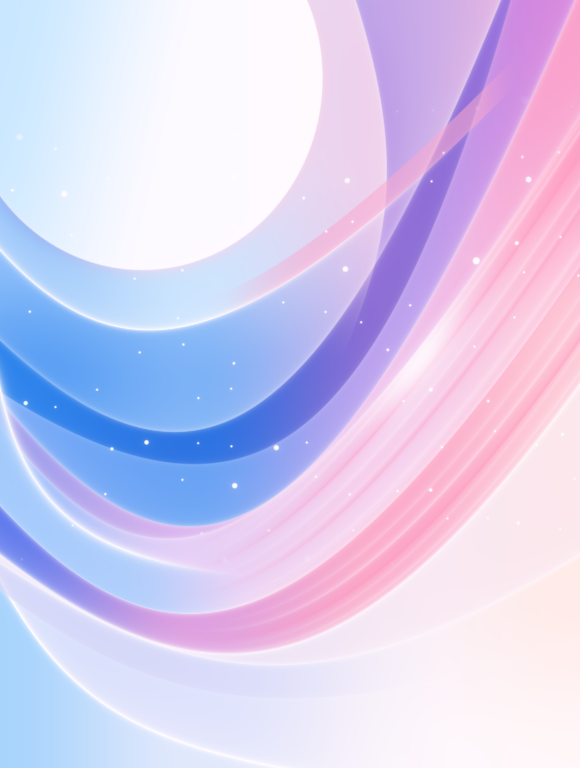
This background is drawn by a WebGL 1 fragment shader. Its source:

```glsl
precision highp float;
// Translucent silk ribbons sweeping round a pale disc, from blue through violet to pink.
// Each edge is a conic arc with a signed distance; nested arcs are painted from the
// outside inward, then crossed by folds, soft lights and scattered bubbles.

uniform vec2 u_resolution;

#define CANVAS vec2(5.79, 7.68) // working units, y pointing down
#define TAUT 1.69 // squared conic weight of the arcs
#define RIM .022 // width of the bright edges
#define SHEEN .22 // depth of the glow inside an edge
#define FOLDS 15 // silk folds on the pink side
#define BUBBLE_CELL .42 // spacing of the bubbles

const vec3 WHITE = vec3(1., .985, 1.);
const vec3 PINK = vec3(1., .53, .71);

float hash(vec2 p) {
  vec3 q = fract(p.xyx * .1031);
  q += dot(q, q.yzx + 33.33);
  return fract((q.x + q.y) * q.z);
}

float cross2(vec2 a, vec2 b) { return a.x * b.y - a.y * b.x; }

// Distance to the conic from a to c with tangents meeting at b; negative inside
float arc(vec2 p, vec2 a, vec2 b, vec2 c) {
  vec2 e = a - b, g = c - b, q = p - b;
  float area = cross2(e, g);
  float u = cross2(q, g) / area, w = cross2(e, q) / area, v = 1. - u - w;
  vec2 du = vec2(g.y, -g.x) / area, dw = vec2(-e.y, e.x) / area;
  vec2 slope = -2. * v * (du + dw) - 4. * TAUT * (w * du + u * dw);
  return (v * v - 4. * TAUT * u * w) / max(length(slope), .001);
}

// Four colours spread evenly from left to right
vec3 ramp(float x, vec3 a, vec3 b, vec3 c, vec3 d) {
  float t = x / CANVAS.x * 3.;
  vec3 left = mix(a, b, smoothstep(0., 1., t));
  return mix(mix(left, c, smoothstep(1., 2., t)), d, smoothstep(2., 3., t));
}

float cover(float d) {
  float aa = CANVAS.y / u_resolution.y;
  return smoothstep(aa, -aa, d);
}

float line(float d) { return exp(-abs(d) / RIM); }

float sheen(float d) { return cover(d) * exp(min(d, 0.) / SHEEN); }

// Fills the inside of an edge and lights its rim
vec3 layer(vec3 base, float d, vec3 tint, float alpha, float rim) {
  base = mix(base, tint, alpha * cover(d));
  return mix(base, WHITE, min(rim * (line(d) + .35 * sheen(d)), 1.));
}

void main() {
  vec2 uv = gl_FragCoord.xy / u_resolution;
  vec2 p = vec2(uv.x, 1. - uv.y) * CANVAS;
  float x = p.x, y = p.y;

  // Backdrop and pale lower veils
  vec3 col = ramp(x, vec3(.66, .83, .99), vec3(.88, .91, .99), vec3(.98, .94, .97), vec3(1., .92, .91));
  col = mix(col, WHITE, .7 * smoothstep(5.8, 7.6, y) * smoothstep(2., 5., x));
  float fade = smoothstep(4.6, 1., x);
  float d = arc(p, vec2(0., 5.8), vec2(.8, 7.3), vec2(2.8, 7.68));
  col = layer(col, d, vec3(.86, .87, .985), .8 * fade, .9);
  d = arc(p, vec2(0., 5.9), vec2(2.2, 7.6), vec2(5.79, 6.4));
  col = layer(col, d, vec3(.83, .83, .97), .65 * fade, .1);
  d = arc(p, vec2(.6, 6.), vec2(2.9, 7.3), vec2(5.79, 5.55));
  col = layer(col, d, vec3(.97, .89, .94), .5, .5);

  // Broad violet and pink ribbon around a lilac field
  vec2 a1 = vec2(0., 5.55), b1 = vec2(2.91, 7.8), c1 = vec2(5.79, 3.85);
  vec2 a2 = vec2(0., 5.05), b2 = vec2(2.38, 7.63), c2 = vec2(5.79, 2.65);
  float inner = arc(p, a2, b2, c2);
  vec3 tint = ramp(x, vec3(.3, .42, .92), vec3(.85, .57, .86), vec3(.98, .6, .74), vec3(.99, .74, .8));
  col = layer(col, arc(p, a1, b1, c1), tint, .95, .75);
  tint = ramp(x, vec3(.55, .72, .98), vec3(.9, .82, .97), vec3(.95, .81, .94), vec3(.99, .74, .83));
  col = layer(col, inner, tint, .95, .6);
  col = mix(col, PINK, .85 * smoothstep(3.4, .5, y) * smoothstep(4.1, 5.4, x));

  // Silk folds and a glint on the pink side
  for (int i = 0; i < FOLDS; i++) {
    float n = float(i), t = 2.5 * (n + hash(vec2(n, 3.))) / float(FOLDS) - 1.5;
    float turn = .3 * hash(vec2(n, 7.)) - .15;
    d = arc(p, mix(a2, a1, t), mix(b2, b1, t), mix(c2, c1, t + turn));
    float amount = (.25 + .5 * hash(vec2(n, 11.))) * smoothstep(1.6, 4., x);
    col = mix(col, mod(n, 3.) < 1. ? PINK : WHITE, amount * (.7 * line(d) + .3 * sheen(d)));
  }
  vec2 g = p - vec2(4.2, 3.6);
  g = vec2(g.x + .75 * g.y, .3 * (g.y - .75 * g.x));
  col = mix(col, WHITE, .85 * exp(-18. * dot(g, g)));

  // Orchid, clear blue and deep violet bands, then the hazy blue field
  d = arc(p, vec2(0., 4.25), vec2(1.92, 6.78), vec2(4.9, 2.5));
  tint = ramp(x, vec3(.6, .55, .9), vec3(.82, .64, .91), vec3(.92, .72, .92), vec3(.97, .65, .82));
  col = layer(col, d, tint, .75, .3);
  d = arc(p, vec2(0., 4.), vec2(2.5, 7.03), vec2(5.25, 1.1));
  tint = ramp(x, vec3(.42, .65, .97), vec3(.36, .63, .96), vec3(.7, .6, .93), vec3(.82, .5, .87));
  col = layer(col, d, tint, .9, .35);
  d = arc(p, vec2(0., 3.92), vec2(3.35, 6.05), vec2(5.1, 0.));
  tint = ramp(x, vec3(.15, .5, .92), vec3(.14, .43, .88), vec3(.52, .4, .82), vec3(.58, .42, .87));
  col = layer(col, d, tint, .93, .12);
  d = arc(p, vec2(0., 3.4), vec2(2.62, 5.85), vec2(5., 0.));
  tint = ramp(x, vec3(.28, .58, .95), vec3(.5, .71, .97), vec3(.8, .69, .92), vec3(.95, .72, .86));
  tint = mix(tint, vec3(.72, .85, 1.), .7 * smoothstep(3.9, 2.4, y) * smoothstep(4., 2.6, x));
  col = layer(col, d, tint, .94, .3);

  // Upright blush veil, light crescent and the pale disc
  d = arc(p, vec2(3.55, 0.), vec2(4.15, 1.9), vec2(3.4, 3.6));
  fade = smoothstep(3.7, 1.6, y) * smoothstep(1.2, 3., x);
  col = mix(col, vec3(.68, .52, .88), .5 * fade * cover(-d) * exp(-max(d, 0.) / .3));
  col = layer(col, d, vec3(.96, .83, .92), .85 * fade, .25 * fade);
  d = arc(p, vec2(0., 2.5), vec2(1.65, 4.32), vec2(4.9, 1.1));
  tint = ramp(x, vec3(.6, .78, .98), vec3(.83, .92, 1.), vec3(.93, .87, .96), vec3(.95, .8, .9));
  col = layer(col, d, tint, .8 * smoothstep(4., 2., x), .8 * smoothstep(5.1, 3., x));
  fade = smoothstep(2., 3.2, x) * smoothstep(5.2, 4.7, x);
  col = mix(col, vec3(.98, .66, .81), .55 * fade * cover(d) * cover(-d - .2));
  d = (length((p - vec2(1.42, .78)) / vec2(1.8, 1.92)) - 1.) * 1.85;
  tint = mix(vec3(.5, .58, .92), vec3(.97, .8, .9), smoothstep(.2, 1.6, x));
  col = mix(col, tint, .5 * exp(-abs(d) / .06));
  tint = mix(vec3(.79, .91, 1.), WHITE, smoothstep(0., 2.2, x + .25 * y));
  col = layer(col, d, tint, .96, .2);

  // Steep white fold at the left
  d = arc(p, vec2(-.05, 3.6), vec2(.25, 5.6), vec2(2.7, 5.78));
  fade = cover(inner) * smoothstep(2.6, 1.2, x) * smoothstep(3.4, 3.9, y);
  col = mix(col, vec3(.66, .81, .99), .8 * fade * cover(-d));
  col = mix(col, WHITE, fade * line(d * .6));

  // Scattered bubbles, a few of them large
  vec2 q = p / BUBBLE_CELL, cell = floor(q);
  vec2 spot = .2 + .6 * vec2(hash(cell + 5.), hash(cell + 41.));
  float r = length(q - cell - spot) * BUBBLE_CELL;
  float size = .01 + .03 * pow(hash(cell + 83.), 5.);
  fade = step(.45, hash(cell + 19.)) * smoothstep(.8, 2., y) * smoothstep(5.8, 5., y);
  col = mix(col, WHITE, fade * min(.8 * cover(r - size) + .3 * exp(-r / size), 1.));
  gl_FragColor = vec4(col, 1.);
}
```
